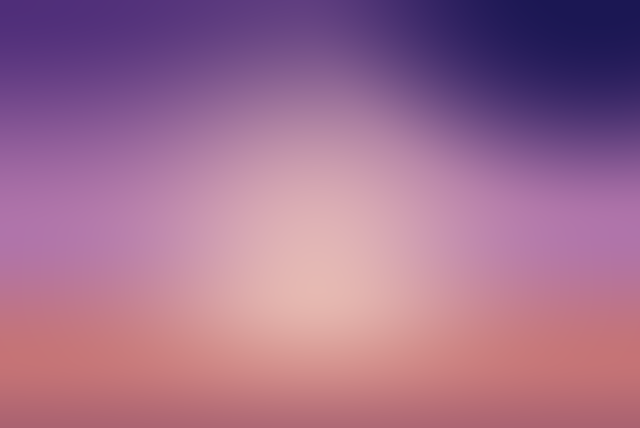
A WebGL 1 fragment shader for this background:

```glsl
precision highp float;
// Soft dusk sky: violet to coral gradient, a low peach glow and a dark upper right corner.

uniform vec2 u_resolution;

// Sky colours, from top to bottom
const vec3 VIOLET = vec3(0.31, 0.18, 0.475);
const vec3 ORCHID = vec3(0.685, 0.45, 0.665);
const vec3 CORAL  = vec3(0.77, 0.45, 0.46);
const vec3 ROSE   = vec3(0.66, 0.38, 0.44);

// Heights of the sky colours, as fractions of the canvas
const float VIOLET_Y = 0.98;
const float ORCHID_Y = 0.46;
const float CORAL_Y  = 0.16;
const float ROSE_Y   = -0.03;

// Glow: wide and tall above its centre, short below it
const vec3  GLOW_COLOR    = vec3(0.94, 0.785, 0.725);
const vec2  GLOW_CENTER   = vec2(0.495, 0.325);
const float GLOW_WIDTH    = 0.24;
const float GLOW_RISE     = 0.47;
const float GLOW_FALL     = 0.205;
const float GLOW_STRENGTH = 0.82;

// Night corner: a blurred ellipse
const vec3  NIGHT_COLOR  = vec3(0.105, 0.09, 0.325);
const vec2  NIGHT_CENTER = vec2(0.935, 1.08);
const vec2  NIGHT_RADII  = vec2(0.44, 0.54);
const float NIGHT_INNER  = 0.2;
const float NIGHT_OUTER  = 1.1;

// Smooth weight that grows from 0 at the upper height to 1 at the lower one
float descend(float upper, float lower, float y) {
  return 1.0 - smoothstep(lower, upper, y);
}

vec3 skyGradient(float y) {
  vec3 color = mix(VIOLET, ORCHID, descend(VIOLET_Y, ORCHID_Y, y));
  color = mix(color, CORAL, descend(ORCHID_Y, CORAL_Y, y));
  return mix(color, ROSE, descend(CORAL_Y, ROSE_Y, y));
}

float glowAmount(vec2 uv) {
  vec2 offset = uv - GLOW_CENTER;
  float reach = offset.y > 0.0 ? GLOW_RISE : GLOW_FALL;
  vec2 q = offset / vec2(GLOW_WIDTH, reach);
  return GLOW_STRENGTH * exp(-dot(q, q));
}

float nightAmount(vec2 uv) {
  float d = length((uv - NIGHT_CENTER) / NIGHT_RADII);
  return 1.0 - smoothstep(NIGHT_INNER, NIGHT_OUTER, d);
}

void main() {
  vec2 uv = gl_FragCoord.xy / u_resolution;

  vec3 color = skyGradient(uv.y);
  color = mix(color, GLOW_COLOR, glowAmount(uv));
  color = mix(color, NIGHT_COLOR, nightAmount(uv));

  gl_FragColor = vec4(color, 1.0);
}
```
